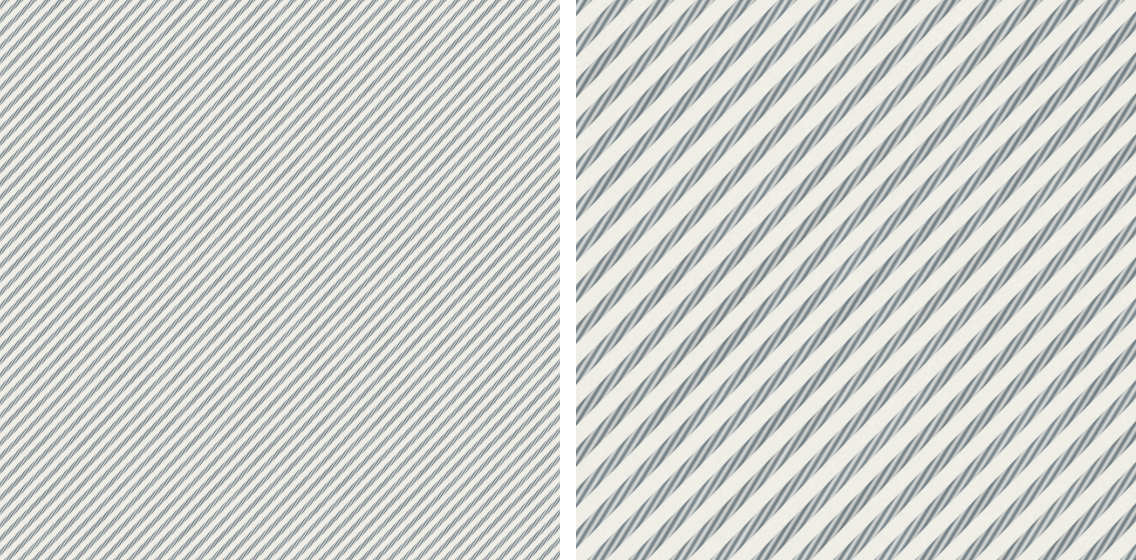
Left: the whole. Right: its middle third, enlarged.
Reproduce this pattern procedurally as a Shadertoy shader.

```glsl
#define REPEATS vec2(41.0, 41.0)
#define CORD_HALF_WIDTH 0.228
#define STRAND_TWIST vec2(5.0, -3.0)
#define STRAND_BEND 0.12
#define EDGE_SHADE 0.04
#define STRAND_VARIATION 0.06
#define GRAIN 0.012
#define SAMPLES 4
#define GROUND vec3(0.935, 0.932, 0.905)
#define STRAND_DARK vec3(0.45, 0.50, 0.52)
#define STRAND_LIGHT vec3(0.84, 0.845, 0.835)

const float TAU = 6.2831853;

float hash(vec2 p) {
    vec3 q = fract(vec3(p.xyx) * 0.1031);
    q += dot(q, q.yzx + 33.33);
    return fract((q.x + q.y) * q.z);
}

// Diagonal twisted cords on a plain ground
vec3 cordCloth(vec2 uv) {
    vec2 cell = uv * REPEATS;
    float across = cell.x - cell.y;
    float cordId = floor(across);
    float offset = fract(across) - 0.5;
    float side = offset / CORD_HALF_WIDTH;

    // Steep strands, slightly bent where they wrap round the cord
    float phase = dot(cell, STRAND_TWIST) + STRAND_BEND * side * side * side;
    float highlight = 0.5 + 0.5 * cos(TAU * phase);
    vec3 cord = mix(STRAND_DARK, STRAND_LIGHT, highlight);
    cord *= 1.0 - EDGE_SHADE * smoothstep(0.55, 1.0, abs(side));
    cord += STRAND_VARIATION * (hash(vec2(floor(phase + 0.5), cordId) + 500.0) - 0.5);

    float coverage = 1.0 - smoothstep(-0.03, 0.03, abs(offset) - CORD_HALF_WIDTH);
    vec3 cloth = mix(GROUND, cord, coverage);

    // Fine thread grain
    return cloth + GRAIN * (hash(floor(cell * 12.0)) - 0.5);
}

void mainImage(out vec4 fragColor, in vec2 fragCoord) {
    // Average a grid of samples over each pixel
    vec3 total = vec3(0.0);
    for (int y = 0; y < SAMPLES; y++) {
        for (int x = 0; x < SAMPLES; x++) {
            vec2 jitter = (vec2(x, y) + 0.5) / float(SAMPLES) - 0.5;
            total += cordCloth((fragCoord + jitter) / iResolution.xy);
        }
    }
    fragColor = vec4(total / float(SAMPLES * SAMPLES), 1.0);
}
```
